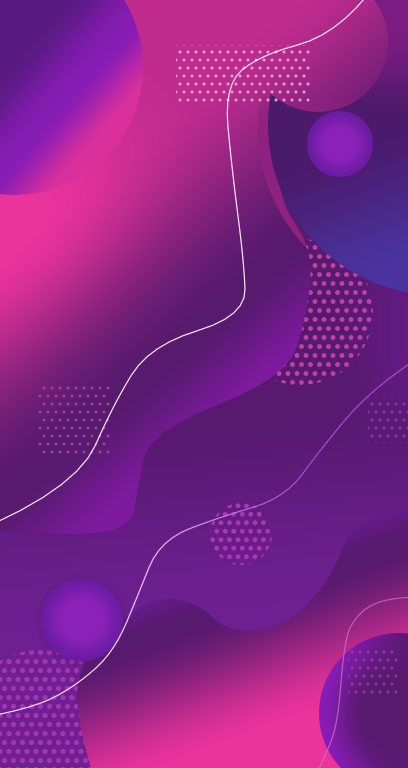
Write a Shadertoy shader that draws this background.

```glsl
// Fluid magenta and violet poster: gradient blobs, glowing balls, halftone
// patches and thin flowing lines. Blob edges and lines are quadratic B-splines
// measured as signed distances; everything else is circles, boxes and grids.

#define CANVAS_WIDTH 4.08
#define CURVE_STEPS 6
#define LINE_HALF_WIDTH 0.006
#define DARK vec3(0.34, 0.10, 0.43)
#define PLUM vec3(0.41, 0.10, 0.55)
#define VIOLET vec3(0.53, 0.11, 0.71)
#define ROSE vec3(0.75, 0.17, 0.56)
#define HOT_PINK vec3(0.92, 0.20, 0.61)
#define INDIGO vec3(0.29, 0.20, 0.62)

const int N = 11;

// Spline control points, y pointing down from the top edge
const vec2 upperEdge[N] = vec2[N](vec2(3.0, -1.5), vec2(2.8, 1.0), vec2(2.75, 1.95),
    vec2(3.14, 2.5), vec2(3.06, 3.2), vec2(2.86, 3.78), vec2(1.48, 4.32),
    vec2(1.38, 4.9), vec2(1.3, 5.3), vec2(0.6, 5.36), vec2(-1.0, 5.2));
const vec2 lowerEdge[N] = vec2[N](vec2(1.2, 8.6), vec2(0.72, 7.1), vec2(0.85, 6.5),
    vec2(1.5, 5.96), vec2(1.98, 6.02), vec2(2.25, 6.31), vec2(2.8, 6.31),
    vec2(3.3, 5.82), vec2(3.55, 5.15), vec2(4.6, 4.95), vec2(4.7, 12.0));
const vec2 whiteLine[N] = vec2[N](vec2(4.0, -0.45), vec2(3.35, 0.35), vec2(2.6, 0.55),
    vec2(2.24, 0.85), vec2(2.32, 1.7), vec2(2.44, 2.62), vec2(2.46, 3.16),
    vec2(1.5, 3.45), vec2(1.13, 4.05), vec2(0.78, 4.85), vec2(-0.9, 5.62));
const vec2 fadingLine[N] = vec2[N](vec2(4.6, 3.3), vec2(3.7, 3.9), vec2(3.2, 4.5),
    vec2(2.85, 4.98), vec2(2.2, 5.17), vec2(1.6, 5.4), vec2(1.38, 5.95),
    vec2(1.15, 6.5), vec2(0.8, 6.83), vec2(0.35, 7.08), vec2(-0.6, 7.25));
const vec2 cornerLine[N] = vec2[N](vec2(4.5, 5.97), vec2(3.98, 5.97), vec2(3.68, 6.05),
    vec2(3.5, 6.25), vec2(3.45, 6.45), vec2(3.42, 6.7), vec2(3.4, 6.95),
    vec2(3.37, 7.2), vec2(3.32, 7.4), vec2(3.22, 7.62), vec2(3.0, 8.1));

float pixelSize() { return CANVAS_WIDTH / iResolution.x; }
float cover(float d) { return clamp(0.5 - d / pixelSize(), 0.0, 1.0); }
float circle(vec2 p, vec2 center, float radius) { return length(p - center) - radius; }
float box(vec2 p, vec2 low, vec2 high) {
    vec2 d = abs(p - 0.5 * (low + high)) - 0.5 * (high - low);
    return max(d.x, d.y);
}

// Distance to a B-spline, negative where a ray to the right crosses it once
float spline(vec2 p, vec2 c[N]) {
    float nearest = 1e3, side = 1.0;
    vec2 a = 0.5 * (c[0] + c[1]);
    for (int i = 1; i < N - 1; i++) {
        vec2 start = 0.5 * (c[i - 1] + c[i]), end = 0.5 * (c[i] + c[i + 1]);
        for (int k = 1; k <= CURVE_STEPS; k++) {
            float t = float(k) / float(CURVE_STEPS);
            vec2 b = mix(mix(start, c[i], t), mix(c[i], end, t), t);
            vec2 e = b - a, w = p - a;
            vec2 gap = w - e * clamp(dot(w, e) / dot(e, e), 0.0, 1.0);
            nearest = min(nearest, dot(gap, gap));
            if ((a.y > p.y) != (b.y > p.y) && w.x < w.y * e.x / e.y) side = -side;
            a = b;
        }
    }
    return side * sqrt(nearest);
}

float stroke(vec2 p, vec2 c[N]) { return cover(abs(spline(p, c)) - LINE_HALF_WIDTH); }

// Staggered halftone dots
float dots(vec2 p, float spacing, float radius) {
    vec2 g = p / spacing;
    g.x += 0.5 * mod(floor(g.y), 2.0);
    return cover((length(fract(g) - 0.5)) * spacing - radius);
}

vec3 ball(vec3 col, vec2 p, vec2 center, float radius) {
    float r = length(p - center) / radius;
    col = mix(col, DARK, 0.4 * (1.0 - smoothstep(0.9, 1.2, r)));
    vec3 body = mix(VIOLET + 0.02, vec3(0.42, 0.11, 0.64), smoothstep(0.4, 1.0, r));
    return mix(col, body, cover((r - 1.0) * radius));
}

void mainImage(out vec4 fragColor, in vec2 fragCoord) {
    vec2 p = vec2(fragCoord.x, iResolution.y - fragCoord.y) * pixelSize();

    // Backdrop with two halftone discs
    vec3 col = mix(DARK, PLUM + 0.02, smoothstep(4.2, 6.4, p.y + 0.1 * p.x));
    col = mix(col, vec3(0.48, 0.11, 0.51), 1.0 - smoothstep(0.2, 1.5, p.y));
    col = mix(col, PLUM, 0.7 * smoothstep(3.2, 4.2, p.x) * smoothstep(1.4, 0.2, abs(p.y - 3.3)));
    col = mix(col, vec3(0.76, 0.25, 0.65), cover(circle(p, vec2(3.0, 3.12), 0.73)) * dots(p, 0.09, 0.024));
    col = mix(col, vec3(0.65, 0.20, 0.70), cover(circle(p, vec2(0.4, 7.3), 0.8)) * dots(p, 0.09, 0.026));

    // Upper blob: pink, dark valley, violet rim
    float slope = dot(p, vec2(0.66, 0.75));
    vec3 pink = mix(HOT_PINK, ROSE, smoothstep(0.3, 2.3, length(p - vec2(0.0, 2.3))));
    vec3 blob = mix(pink, DARK, smoothstep(1.9, 3.8, slope));
    blob = mix(blob, vec3(0.49, 0.10, 0.62), smoothstep(3.8, 4.65, slope));
    float crown = circle(p, vec2(3.18, 0.42), 0.7);
    float band = cover(circle(p, vec2(4.30, 1.28), 1.72)) * smoothstep(0.9, 1.2, p.y);
    blob = mix(blob, vec3(0.56, 0.13, 0.50), band);
    col = mix(col, blob, cover(min(spline(p, upperEdge), crown)));

    // Indigo leaf tucked under the crown
    float leaf = cover(max(circle(p, vec2(4.38, 1.25), 1.7), -crown));
    leaf *= max(smoothstep(0.5, 1.3, p.y), 1.0 - smoothstep(2.9, 3.6, p.x));
    vec3 leafColor = mix(vec3(0.29, 0.10, 0.42), INDIGO, smoothstep(2.5, 3.95, dot(p, vec2(0.35, 0.94))));
    col = mix(col, leafColor, leaf);

    // Large ball in the upper left
    float sweep = dot(p, vec2(0.75, 0.66));
    vec3 globe = mix(vec3(0.34, 0.10, 0.50), VIOLET, smoothstep(0.45, 1.15, sweep));
    globe = mix(globe, vec3(0.86, 0.19, 0.61), smoothstep(1.15, 1.7, sweep));
    col = mix(col, globe, cover(circle(p, vec2(0.15, 0.67), 1.28)));

    // Lower blob and its corner ball
    float fall = dot(p, vec2(0.35, 0.94));
    vec3 wave = mix(mix(PLUM, DARK, smoothstep(6.1, 6.5, fall)), HOT_PINK, smoothstep(6.5, 7.85, fall));
    col = mix(col, wave, cover(spline(p, lowerEdge)));
    float corner = circle(p, vec2(3.99, 7.13), 0.8);
    vec3 cornerColor = mix(DARK, VIOLET, smoothstep(-0.5, 0.0, corner) * smoothstep(4.3, 3.2, p.x));
    col = mix(col, cornerColor, cover(corner));

    // Small balls and halftone patches
    col = ball(col, p, vec2(3.40, 1.44), 0.33);
    col = ball(col, p, vec2(0.82, 6.20), 0.41);
    float fine = dots(p, 0.08, 0.015);
    col = mix(col, vec3(0.88, 0.62, 0.80), fine * cover(box(p, vec2(1.76, 0.45), vec2(3.10, 1.03))));
    col = mix(col, vec3(0.68, 0.28, 0.63), 0.8 * fine * cover(box(p, vec2(0.37, 3.84), vec2(1.10, 4.58))));
    col = mix(col, vec3(0.60, 0.22, 0.65), 0.8 * fine * cover(box(p, vec2(3.68, 3.97), vec2(4.20, 4.43))));
    col = mix(col, vec3(0.65, 0.22, 0.62), 0.8 * fine * cover(box(p, vec2(3.48, 6.48), vec2(3.97, 6.96))));
    col = mix(col, vec3(0.68, 0.20, 0.72), cover(circle(p, vec2(2.41, 5.34), 0.31)) * dots(p, 0.085, 0.024));

    // Flowing lines
    vec3 lineColor = mix(vec3(0.97, 0.88, 0.97), vec3(0.68, 0.28, 0.82), smoothstep(0.8, 3.2, p.x));
    col = mix(col, vec3(0.98, 0.92, 0.97), stroke(p, whiteLine));
    col = mix(col, lineColor, stroke(p, fadingLine));
    col = mix(col, vec3(0.80, 0.42, 0.78), 0.8 * stroke(p, cornerLine));
    fragColor = vec4(col, 1.0);
}
```
